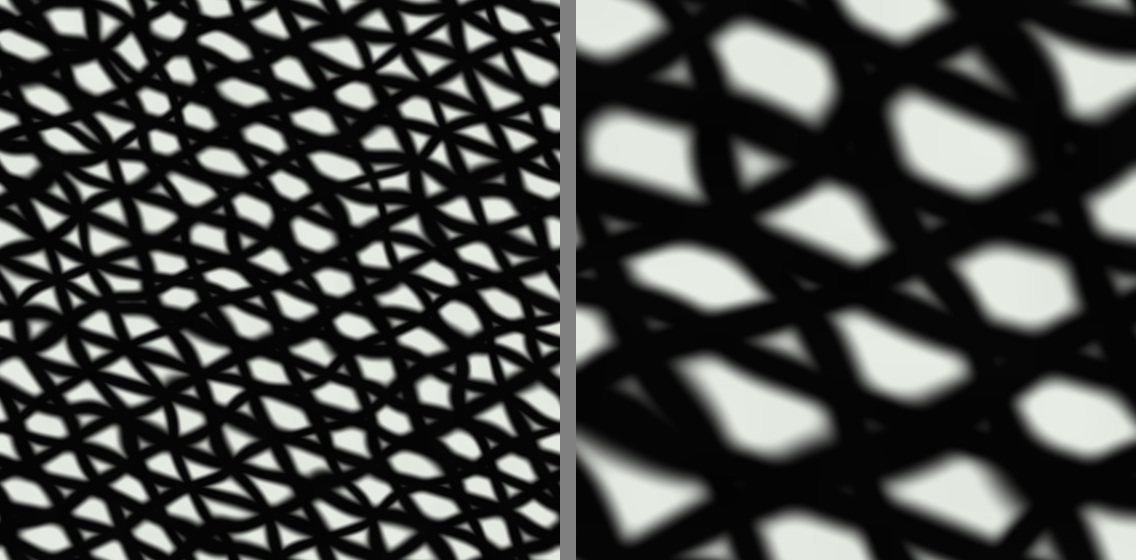
Left: the whole. Right: its middle third, enlarged.
This texture is drawn by a Shadertoy shader. Its source:

```glsl
// Soft-edged black net of three crossing strand families over pale holes

const vec3 STRAND_BLACK = vec3(0.018, 0.019, 0.018);
const vec3 HOLE_WHITE = vec3(0.895, 0.915, 0.885);

float hash(vec2 cell, float seed) {
    vec3 q = fract(vec3(cell, seed) * vec3(0.1031, 0.1130, 0.0973));
    q += dot(q, q.yzx + 33.33);
    return fract((q.x + q.y) * q.z);
}

// Value noise in -1..1 that wraps after "cells" whole cells
float wrapNoise(vec2 uv, float cells, float seed) {
    vec2 p = uv * cells;
    vec2 i = floor(p);
    vec2 f = fract(p);
    f = f * f * f * (f * (f * 6.0 - 15.0) + 10.0);
    vec2 a = mod(i, cells);
    vec2 b = mod(i + 1.0, cells);
    float low = mix(hash(a, seed), hash(vec2(b.x, a.y), seed), f.x);
    float high = mix(hash(vec2(a.x, b.y), seed), hash(b, seed), f.x);
    return mix(low, high, f.y) * 2.0 - 1.0;
}

// Distance to the nearest strand; whole-number waves keep the tile seamless
float strandDistance(vec2 uv, vec2 waves, float seed) {
    float bend = 0.20 * wrapNoise(uv, 5.0, seed)
               + 0.19 * wrapNoise(uv, 11.0, seed + 7.0);
    float phase = fract(dot(uv, waves) + bend + hash(waves + 20.0, seed));
    float thickness = 0.0022 * wrapNoise(uv, 9.0, seed + 13.0);
    return (0.5 - abs(phase - 0.5)) / length(waves) - thickness;
}

// Minimum with a rounded corner
float smoothMin(float a, float b, float radius) {
    float h = max(radius - abs(a - b), 0.0) / radius;
    return min(a, b) - h * h * radius * 0.25;
}

void mainImage(out vec4 fragColor, in vec2 fragCoord) {
    vec2 uv = fragCoord / iResolution.xy;

    // Steep, shallow and rising strands
    float steep = strandDistance(uv, vec2(11.0, 5.0), 3.0);
    float shallow = strandDistance(uv, vec2(5.0, 14.0), 31.0);
    float rising = strandDistance(uv, vec2(5.0, -10.0), 57.0);

    // Holes with rounded corners and blurred rims
    float cornerRadius = 0.007;
    float gap = smoothMin(smoothMin(steep, shallow, cornerRadius), rising, cornerRadius);
    float opening = smoothstep(0.0058, 0.0212, gap);

    // Faint smudges on the strands and holes
    float smudge = wrapNoise(uv, 24.0, 83.0);
    vec3 strand = STRAND_BLACK + 0.006 * smudge;
    vec3 hole = HOLE_WHITE + 0.012 * smudge;
    fragColor = vec4(mix(strand, hole, opening), 1.0);
}
```
